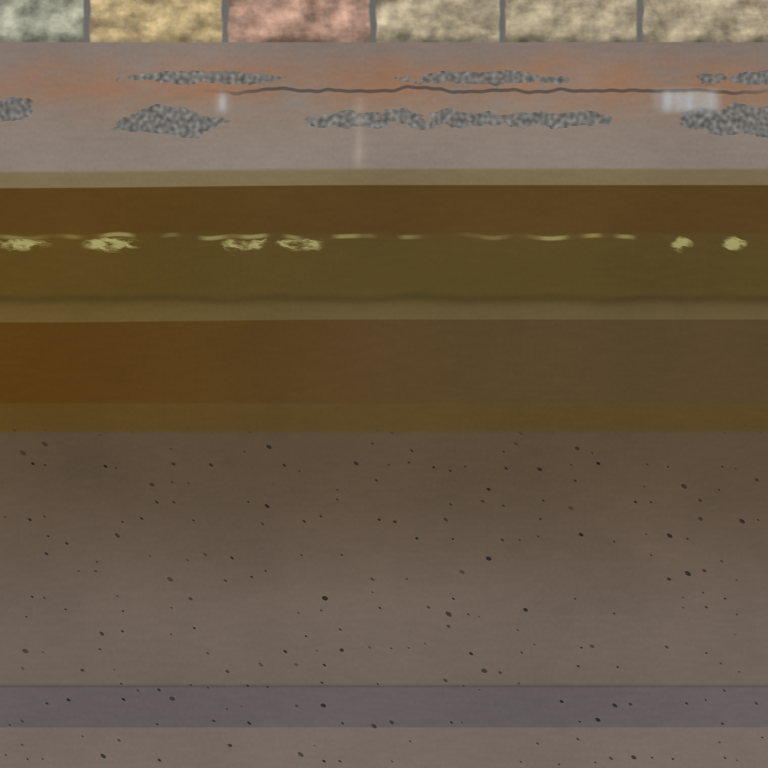
Reproduce this texture procedurally as a WebGL 1 fragment shader.

```glsl
precision highp float;
uniform vec2 u_resolution;

#define STONE_BASE 0.945
#define LEDGE_TOP 0.780
#define LEDGE_BASE 0.759
#define STAIN_LINE 0.696
#define SOFFIT_TOP 0.584
#define SOFFIT_BASE 0.475
#define WALL_TOP 0.438
#define SILL_TOP 0.107
#define SILL_BASE 0.053
#define PIT_CELLS 42.0
#define GRAIN 0.035

vec2 hash2(vec2 p) {
  vec2 q = vec2(dot(p, vec2(127.1, 311.7)), dot(p, vec2(269.5, 183.3)));
  return fract(sin(q) * 43758.55);
}

float noise(vec2 p) {
  vec2 i = floor(p), f = fract(p);
  vec2 u = f * f * f * (f * (f * 6.0 - 15.0) + 10.0);
  vec2 r = vec2(1.0, 0.0);
  float a = dot(hash2(i) * 2.0 - 1.0, f);
  float b = dot(hash2(i + r.xy) * 2.0 - 1.0, f - r.xy);
  float c = dot(hash2(i + r.yx) * 2.0 - 1.0, f - r.yx);
  float d = dot(hash2(i + r.xx) * 2.0 - 1.0, f - r.xx);
  return mix(mix(a, b, u.x), mix(c, d, u.x), u.y);
}

float fbm(vec2 p) {
  float sum = 0.0, amp = 0.6;
  for (int k = 0; k < 4; k++) {
    sum += amp * noise(p);
    p = p * 2.03 + 17.3;
    amp *= 0.5;
  }
  return sum;
}

float bump(float x, float center, float width) {
  float d = (x - center) / width;
  return exp(-d * d);
}

float span(float x, float lo, float hi, float soft) {
  return smoothstep(lo - soft, lo + soft, x) * (1.0 - smoothstep(hi - soft, hi + soft, x));
}

// Row of rough-faced blocks with mortar joints
vec3 stones(vec2 p, float aa) {
  float s = (p.x - 0.013 * bump(p.x, 0.5, 0.1) + 0.067) / 0.18;
  float id = floor(s);
  float wobble = 0.004 * noise(vec2(p.y * 40.0, id));
  float joint = (0.5 - abs(fract(s) - 0.5)) * 0.18 + wobble;
  vec3 face = mix(vec3(0.65, 0.60, 0.50), vec3(0.61, 0.61, 0.54), bump(id, 0.0, 0.4));
  face = mix(face, vec3(0.71, 0.63, 0.47), bump(id, 1.0, 0.4));
  face = mix(face, vec3(0.67, 0.54, 0.47), bump(id, 2.0, 0.4));
  vec2 q = p * vec2(22.0, 30.0) + id * 9.0;
  float relief = fbm(q) - fbm(q + vec2(0.25, -0.35));
  face *= 1.0 + 0.75 * relief + 0.25 * fbm(p * 70.0);
  float low = STONE_BASE + 0.006 + 0.008 * noise(vec2(p.x * 35.0, 3.0));
  face *= 0.76 + 0.24 * smoothstep(low - 0.006, low + 0.008, p.y);
  return mix(vec3(0.42, 0.41, 0.40), face, smoothstep(0.003 - aa, 0.005 + aa, joint));
}

// Weathered beam: rust, flaked patches, crack and pale runs
vec3 beam(vec2 p, float aa) {
  float n = fbm(p * vec2(9.0, 18.0));
  float fine = fbm(p * vec2(28.0, 48.0) + 5.0);
  vec3 c = mix(vec3(0.54, 0.49, 0.45), vec3(0.51, 0.46, 0.43), smoothstep(0.86, 0.94, p.y));
  float rust = bump(p.y, 0.885 + 0.02 * n, 0.035) * (0.55 + 1.4 * n);
  c = mix(c, vec3(0.60, 0.43, 0.32), clamp(rust, 0.0, 0.75));
  float upper = bump(p.y, 0.899, 0.012) * (0.65 + 0.35 * sin(p.x * 17.0 - 3.0));
  float lower = bump(p.y, 0.842, 0.026) * max(bump(p.x, 0.22, 0.09), bump(p.x, 0.98, 0.13));
  lower = max(lower, bump(p.y, 0.845, 0.016) * span(p.x, 0.39, 0.80, 0.05) * 0.85);
  lower = max(lower, bump(p.y, 0.857, 0.025) * bump(p.x, 0.02, 0.04));
  float flake = smoothstep(0.56, 0.64, max(upper, lower) + 0.8 * fine + 0.35 * n);
  c = mix(c, vec3(0.43, 0.43, 0.42) * (1.0 + 0.6 * noise(p * 150.0)), flake * 0.85);
  float crackY = 0.882 + 0.012 * noise(vec2(p.x * 12.0, 2.0)) + 0.005 * noise(vec2(p.x * 50.0, 7.0));
  float crack = 1.0 - smoothstep(0.0008, 0.0022 + aa, abs(p.y - crackY));
  c = mix(c, vec3(0.29, 0.27, 0.26), crack * span(p.x, 0.30, 0.99, 0.06) * 0.75);
  float drips = 0.65 + 0.7 * noise(vec2(p.x * 75.0, p.y * 9.0));
  float salt = span(p.x, 0.855, 0.935, 0.01) * span(p.y, 0.855, 0.882, 0.008);
  salt = max(salt, bump(p.x, 0.29, 0.008) * span(p.y, 0.855, 0.878, 0.008) * 0.8);
  c = mix(c, vec3(0.72, 0.75, 0.77), clamp(salt * drips, 0.0, 0.9));
  float run = bump(p.x, 0.468 + 0.004 * n, 0.007) * span(p.y, 0.785, 0.87, 0.012);
  return mix(c, vec3(0.69, 0.63, 0.57), run * drips * 0.75);
}

// Yellow mineral crust hanging from a thin seam
float crust(vec2 p, float aa) {
  float seam = STAIN_LINE - 0.004 + 0.012 * noise(vec2(p.x * 16.0, 4.0));
  float line = 1.0 - smoothstep(0.001, 0.003 + aa, abs(p.y - seam));
  line *= max(span(p.x, -0.1, 0.54, 0.03), span(p.x, 0.61, 0.86, 0.02));
  line *= smoothstep(-0.15, 0.2, noise(vec2(p.x * 23.0, 8.0)));
  float mass = max(bump(p.x, 0.145, 0.045), 0.8 * bump(p.x, 0.03, 0.05));
  mass = max(mass, 0.75 * span(p.x, 0.285, 0.425, 0.015));
  mass = max(mass, max(bump(p.x, 0.888, 0.018), bump(p.x, 0.957, 0.020)));
  mass *= bump(p.y, 0.682, 0.013);
  float strands = 1.0 - abs(fbm((p + vec2(0.5 * p.y, 0.0)) * vec2(28.0, 60.0))) * 5.0;
  return max(line * 0.7, smoothstep(0.45, 0.95, mass * (0.75 + 0.5 * strands)));
}

// Scattered small cavities, one candidate in each cell
float pits(vec2 p, float aa) {
  vec2 g = p * PIT_CELLS, cell = floor(g);
  vec2 h = hash2(cell + 3.0), k = hash2(cell + 71.0);
  vec2 d = (g - cell - 0.2 - 0.6 * h) / PIT_CELLS;
  d.y += d.x * (k.x - 0.5);
  float radius = mix(0.0008, 0.0028, k.y * k.y * k.y);
  float dist = length(d * vec2(0.8, 1.1));
  return (1.0 - smoothstep(radius - aa * 0.5, radius + aa, dist)) * step(0.66, k.x) * (0.4 + 0.6 * h.x);
}

void main() {
  vec2 p = gl_FragCoord.xy / u_resolution;
  float aa = 1.0 / u_resolution.y, x = p.x, y = p.y;
  float edge = y + 0.004 * (1.0 - smoothstep(0.0, 0.5, x));

  // Stacked bands from the bottom upward
  vec3 c = vec3(0.46, 0.41, 0.38);
  c = mix(c, vec3(0.39, 0.36, 0.365), smoothstep(-aa, aa, y - SILL_BASE));
  vec3 wall = mix(vec3(0.435, 0.385, 0.35), vec3(0.35, 0.29, 0.225), smoothstep(0.13, WALL_TOP, y));
  c = mix(c, wall, smoothstep(-aa, aa, y - SILL_TOP));
  c *= 1.0 - 0.12 * bump(y, SILL_TOP, 0.002);
  c = mix(c, vec3(0.345, 0.275, 0.15), smoothstep(-0.005, 0.005, y - WALL_TOP));
  vec3 soffit = mix(vec3(0.34, 0.24, 0.105), vec3(0.335, 0.27, 0.175), smoothstep(0.0, 0.8, x));
  c = mix(c, soffit, smoothstep(-0.002, 0.002, y - SOFFIT_BASE));
  vec3 olive = mix(vec3(0.39, 0.335, 0.215), vec3(0.34, 0.28, 0.145), smoothstep(0.585, 0.63, y));
  c = mix(c, olive, smoothstep(-aa, aa, edge - SOFFIT_TOP));
  c *= 1.0 - 0.14 * bump(y, 0.611 + 0.008 * noise(vec2(x * 12.0, 1.0)), 0.006);
  c = mix(c, vec3(0.34, 0.255, 0.13), smoothstep(-0.003, 0.003, y - STAIN_LINE));
  c *= 1.0 + vec3(0.03, -0.02, -0.2) * (1.0 - smoothstep(0.0, 0.5, x)) * span(y, WALL_TOP, LEDGE_BASE, 0.01);
  c = mix(c, vec3(0.68, 0.66, 0.44), crust(p, aa) * 0.85);
  c = mix(c, vec3(0.48, 0.42, 0.31), smoothstep(-aa, aa, edge - LEDGE_BASE));
  c = mix(c, beam(p, aa), smoothstep(-0.003, 0.003, edge - LEDGE_TOP));
  c = mix(c, stones(p, aa), smoothstep(-aa, aa, y - STONE_BASE));

  // Pits and surface grain
  float pitted = 1.0 - smoothstep(0.40, 0.46, y);
  c = mix(c, c * 0.42, pits(p, aa) * pitted);
  c *= 1.0 + 0.12 * fbm(p * vec2(5.0, 7.0)) + GRAIN * (noise(p * 190.0) + noise(p * vec2(35.0, 130.0)));
  gl_FragColor = vec4(c, 1.0);
}
```
